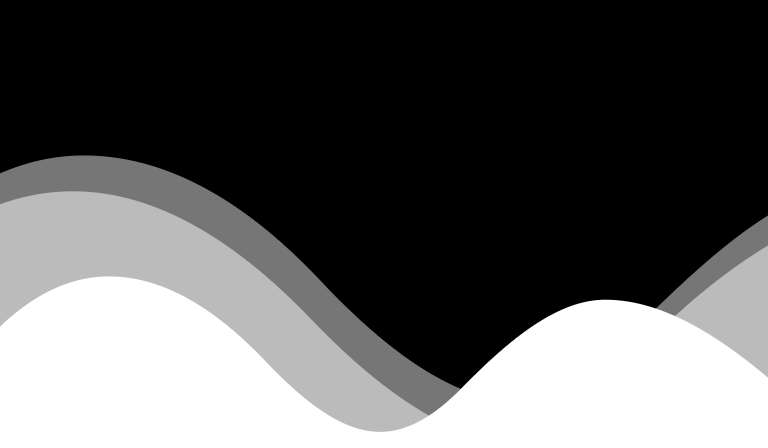
Reproduce this background procedurally as a Shadertoy shader.

```glsl
const int KNOTS = 7;

// Smooth curve through knots of (x, height, slope)
float waveHeight(vec3 knots[KNOTS], float x) {
    float height = knots[0].y;
    for (int i = 0; i < KNOTS - 1; i++) {
        vec3 a = knots[i], b = knots[i + 1];
        if (x < a.x) break;
        float span = b.x - a.x;
        float t = clamp((x - a.x) / span, 0.0, 1.0);
        float blend = t * t * (3.0 - 2.0 * t);
        float bend = t * (1.0 - t) * (a.z * (1.0 - t) - b.z * t);
        height = mix(a.y, b.y, blend) + span * bend;
    }
    return height;
}

// Antialiased coverage of the area below a wave
float below(vec2 uv, float height) {
    float gap = height - uv.y;
    float pixel = length(vec2(dFdx(gap), dFdy(gap)));
    return clamp(0.5 + gap / max(pixel, 1e-6), 0.0, 1.0);
}

void mainImage(out vec4 fragColor, in vec2 fragCoord) {
    vec2 uv = fragCoord / iResolution.xy;

    vec3 backWave[KNOTS] = vec3[KNOTS](
        vec3(0.0, 0.613, 0.74), vec3(0.109, 0.653, 0.0),
        vec3(0.417, 0.374, -1.82), vec3(0.6, 0.132, -0.72),
        vec3(0.72, 0.12, 0.6), vec3(0.855, 0.313, 1.66),
        vec3(1.0, 0.519, 1.07));
    vec3 middleWave[KNOTS] = vec3[KNOTS](
        vec3(0.0, 0.544, 0.62), vec3(0.095, 0.573, 0.0),
        vec3(0.406, 0.286, -1.79), vec3(0.557, 0.074, -0.98),
        vec3(0.72, 0.07, 0.7), vec3(0.878, 0.293, 1.58),
        vec3(1.0, 0.452, 1.03));
    vec3 frontWave[KNOTS] = vec3[KNOTS](
        vec3(0.0, 0.271, 1.63), vec3(0.142, 0.383, 0.0),
        vec3(0.345, 0.195, -1.8), vec3(0.495, 0.036, 0.0),
        vec3(0.6, 0.132, 1.75), vec3(0.788, 0.331, 0.0),
        vec3(1.0, 0.157, -1.44));

    // Layers from back to front over black
    vec3 color = vec3(0.0);
    color = mix(color, vec3(0.463), below(uv, waveHeight(backWave, uv.x)));
    color = mix(color, vec3(0.733), below(uv, waveHeight(middleWave, uv.x)));
    color = mix(color, vec3(1.0), below(uv, waveHeight(frontWave, uv.x)));
    fragColor = vec4(color, 1.0);
}
```
